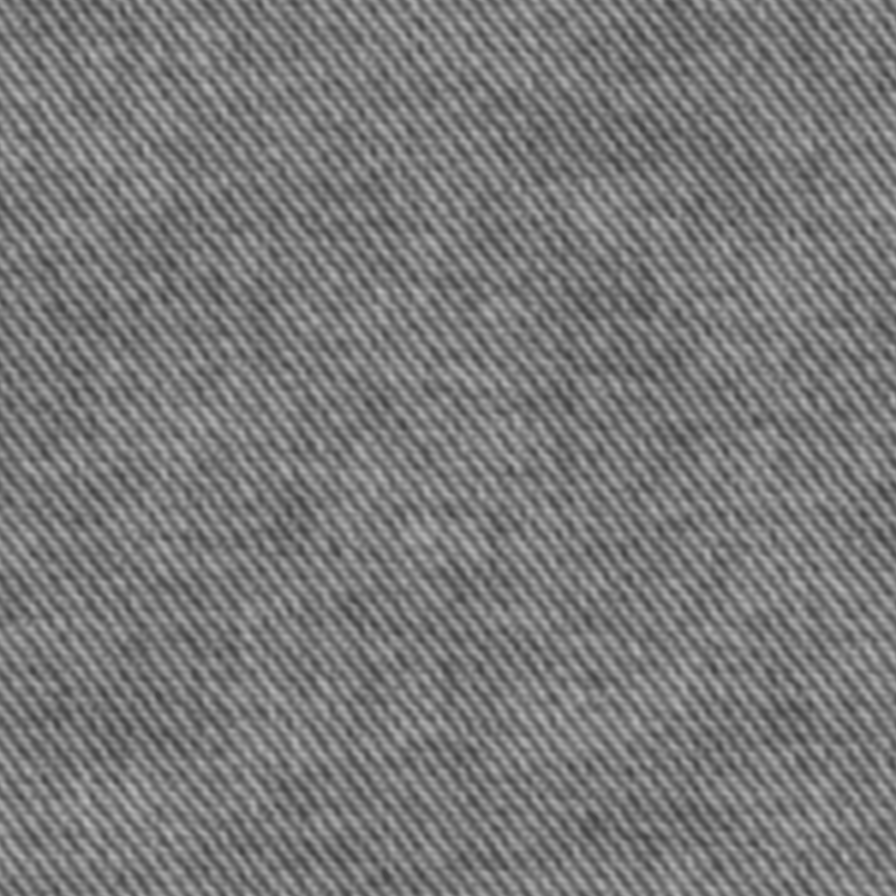
Reproduce this texture procedurally as a three.js fragment shader.

```glsl
// Grey twill cloth: soft diagonal ribs falling to the right, three threads per rib.
// A sine of a slanted phase draws the ribs; value noise laid along the warp and
// weft threads bends them and adds beads, streaks, slubs and broad mottling.

varying vec2 vUv;

const float TAU = 6.2831853;

// Layout, counted over the whole canvas
const vec2 RIBS = vec2(50.0, 38.0);      // ribs across and down
const float THREADS_PER_RIB = 3.0;
const float RIB_PHASE = 0.1;
const float RIB_BEND = 0.28;             // slow drift, in rib widths
const float RIB_JITTER = 0.16;           // unevenness from thread to thread

// Tones
const vec3 CLOTH_COLOR = vec3(0.476);
const float RIB_CONTRAST = 0.108;
const float BEAD_CONTRAST = 0.022;
const float SLUB_CONTRAST = 0.13;
const float WEFT_CONTRAST = 0.09;
const float WARP_CONTRAST = 0.06;
const float MOTTLE_CONTRAST = 0.06;
const vec2 TONE_LIMITS = vec2(0.27, 0.72);

float hash(vec2 p) {
  return fract(sin(dot(p, vec2(12.9898, 78.233))) * 43758.5453);
}

// Smooth value noise, centred on zero
float noise(vec2 p) {
  vec2 cell = floor(p);
  vec2 f = fract(p);
  f = f * f * (3.0 - 2.0 * f);
  float low = mix(hash(cell), hash(cell + vec2(1.0, 0.0)), f.x);
  float high = mix(hash(cell + vec2(0.0, 1.0)), hash(cell + vec2(1.0, 1.0)), f.x);
  return mix(low, high, f.y) - 0.5;
}

// Diagonal ribs, slightly bent and uneven
float ribWave(vec2 uv, vec2 thread) {
  float bend = RIB_BEND * noise(uv * 7.0 + 3.7);
  float jitter = RIB_JITTER * noise(thread * vec2(0.3, 1.0) + 41.3);
  return cos(TAU * (dot(uv, RIBS) + RIB_PHASE + bend + jitter));
}

// Small bumps where each weft thread crosses a rib
float beads(vec2 thread, float rib) {
  float crossing = cos(TAU * (thread.y + 0.2 * noise(thread * 0.4 + 17.0)));
  return crossing * (0.6 + 0.4 * rib);
}

// Uneven yarn: slubs, streaks along both thread directions, broad mottling
float yarnVariation(vec2 uv, vec2 thread) {
  float slub = SLUB_CONTRAST * noise(thread + 5.5);
  float weft = WEFT_CONTRAST * noise(thread * vec2(0.14, 1.0) + 63.1);
  float warp = WARP_CONTRAST * noise(thread * vec2(1.0, 0.1) + 29.4);
  float mottle = MOTTLE_CONTRAST * noise(uv * 9.0 + 81.2);
  return slub + weft + warp + mottle;
}

void main() {
  vec2 thread = vUv * RIBS * THREADS_PER_RIB;
  float rib = ribWave(vUv, thread);

  float shade = RIB_CONTRAST * rib
              + BEAD_CONTRAST * beads(thread, rib)
              + yarnVariation(vUv, thread);

  vec3 color = clamp(CLOTH_COLOR + shade, TONE_LIMITS.x, TONE_LIMITS.y);
  gl_FragColor = vec4(color, 1.0);
}
```
